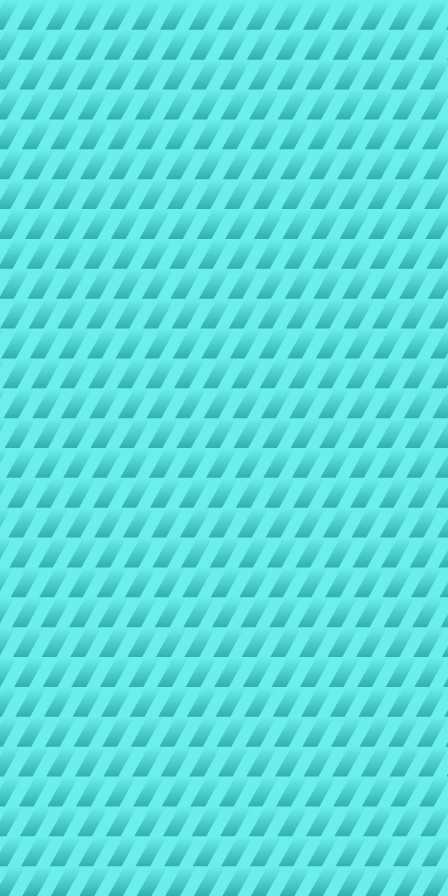
Write a Shadertoy shader that draws this pattern.

```glsl
// Rows of slanted bars on a flat aqua ground, each row drifting slightly sideways.
// Every bar fades from the ground colour at its top to deep teal at its base.
// Cells come from fract and floor; edges are smoothed by a small sample grid.

#define ROWS 30.0          // rows down the canvas
#define COLUMNS 15.67      // bars across the canvas
#define BAR_WIDTH 0.52     // share of a column covered by a bar
#define SLANT 0.58         // sideways lean over one row, in columns
#define ROW_DRIFT 0.041    // shift to the right per row down, in columns
#define FIRST_OFFSET 0.59  // base corner of the top row, in columns
#define SAMPLES 4          // samples per pixel side
#define GROUND_COLOR vec3(0.425, 0.935, 0.925)
#define BASE_COLOR vec3(0.190, 0.695, 0.685)

// Colour of the pattern at uv, both axes running from 0 to 1
vec3 slantedBars(vec2 uv) {
    float depth = (1.0 - uv.y) * ROWS;
    float row = floor(depth);
    float shade = fract(depth);          // 0 at the row's top, 1 at its base

    // Lean the columns within the row, then repeat them
    float column = uv.x * COLUMNS - FIRST_OFFSET - row * ROW_DRIFT;
    float across = fract(column - SLANT * (1.0 - shade));
    float bar = 1.0 - step(BAR_WIDTH, across);

    return mix(GROUND_COLOR, BASE_COLOR, bar * shade);
}

void mainImage(out vec4 fragColor, in vec2 fragCoord) {
    // Average an even grid of samples inside the pixel
    vec3 color = vec3(0.0);
    for (int j = 0; j < SAMPLES; j++) {
        for (int i = 0; i < SAMPLES; i++) {
            vec2 jitter = (vec2(i, j) + 0.5) / float(SAMPLES) - 0.5;
            color += slantedBars((fragCoord + jitter) / iResolution.xy);
        }
    }
    fragColor = vec4(color / float(SAMPLES * SAMPLES), 1.0);
}
```
